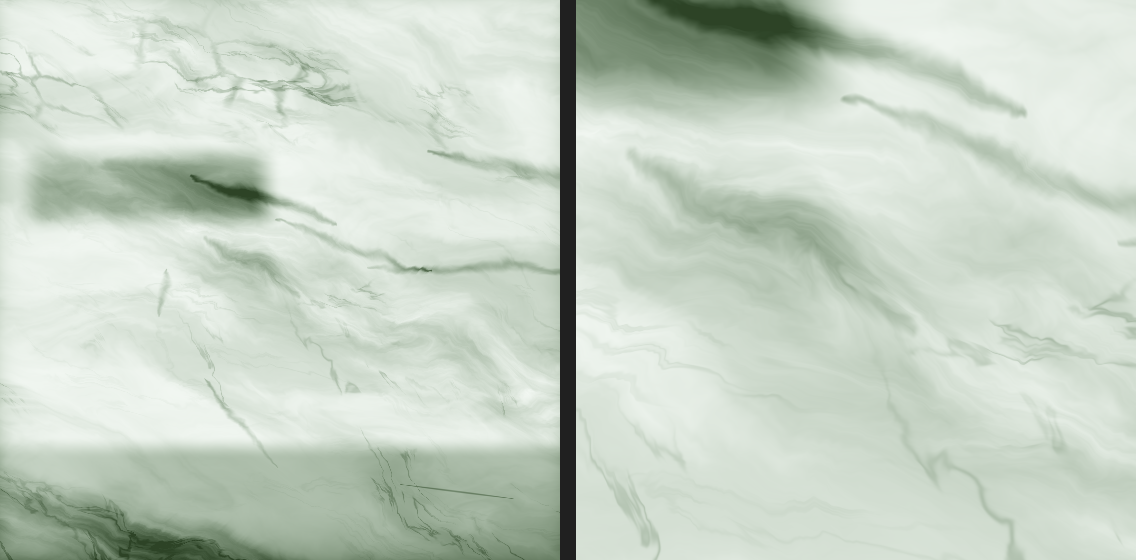
Left: the whole. Right: its middle third, enlarged.
A WebGL 1 fragment shader for this texture:

```glsl
precision highp float;
// Pale green marble: layered-sine clouds and ridged veins run down to the right,
// with cellular seams in the upper part. A blurred stain and a shaded lower band
// lie over the stone; every layer adds to one tone that picks the colour.
uniform vec2 u_resolution;

float bell(float x) { return exp(-x * x); }

vec2 hash2(vec2 p) {
  return fract(sin(vec2(dot(p, vec2(127.1, 311.7)), dot(p, vec2(269.5, 183.3)))) * 43758.5);
}

// Layered sines, each octave bent and turned; roughly -0.7 to 0.7.
float swirl(vec2 p) {
  float sum = 0.0, amp = 0.5;
  for (int i = 0; i < 6; i++) {
    p += 0.55 * sin(p.yx * 1.3 + vec2(1.7, 4.1));
    sum += amp * sin(p.x) * sin(p.y + 1.3);
    p = mat2(1.5, -1.1, 1.1, 1.5) * p + 3.1;
    amp *= 0.58;
  }
  return sum;
}

// Cellular noise: gap between the two nearest points, zero on cell borders.
float seam(vec2 p) {
  vec2 cell = floor(p), f = fract(p);
  float near = 8.0, next = 8.0;
  for (int y = -1; y <= 1; y++) {
    for (int x = -1; x <= 1; x++) {
      vec2 o = vec2(float(x), float(y));
      float d = length(o + hash2(cell + o) - f);
      next = min(next, max(near, d));
      near = min(near, d);
    }
  }
  return next - near;
}

// Turned coordinates: x along the grain, y across it.
vec2 grain(vec2 p, float angle, vec2 freq) {
  float c = cos(angle), s = sin(angle);
  return freq * vec2(c * p.x + s * p.y, c * p.y - s * p.x);
}

// Soft line from a to b, thinning at both ends.
float strand(vec2 p, vec2 a, vec2 b, float width) {
  vec2 d = b - a;
  float h = clamp(dot(p - a, d) / dot(d, d), 0.0, 1.0);
  return 1.0 - smoothstep(0.0, width * (0.2 + 3.2 * h * (1.0 - h)), length(p - a - d * h));
}

void main() {
  vec2 uv = gl_FragCoord.xy / u_resolution;
  vec2 p = uv + 0.022 * vec2(swirl(uv * 11.0), swirl(uv * 11.0 + 20.0));

  float drift = swirl(grain(p, -0.3, vec2(5.0, 13.0)));
  float mottle = swirl(grain(p, -0.32, vec2(15.0, 44.0)) + 5.0);
  float mask = smoothstep(-0.15, 0.4, swirl(grain(uv, -0.25, vec2(5.0, 12.0)) + 7.0));
  float vein = bell(swirl(grain(p, -0.33, vec2(7.0, 25.0)) + 2.0) / 0.045);

  // Zones: a cloudy diagonal belt and a broken upper layer.
  float belt = bell((p.y - 0.57 + 0.42 * (p.x - 0.35)) / 0.085) * smoothstep(0.12, 0.42, p.x);
  float upper = bell((p.y - 0.87 + 0.1 * p.x) / 0.1);

  // Clouds and fine grain.
  float tone = 0.035 + 0.14 * smoothstep(-0.25, 0.45, drift) + 0.035 * mottle;
  tone += 0.09 * smoothstep(0.3, 0.9, uv.x) * bell((uv.y - 0.48) / 0.16);
  tone += belt * (0.1 + 0.22 * mottle);
  tone += upper * 0.2 * mask * smoothstep(-0.1, 0.5, mottle);

  // Scattered veins, then steep cracks in the lower half.
  tone += (0.1 + 0.6 * upper + 0.7 * belt) * 0.42 * mask * vein;
  float gap = seam(grain(p + 0.012 * mottle, -0.25, vec2(7.0, 17.0)));
  tone += upper * 0.28 * mask * (1.0 - smoothstep(0.0, 0.14, gap));
  float crack = bell(swirl(grain(p, -0.85, vec2(5.0, 19.0)) + 11.0) / 0.03);
  tone += 0.24 * crack * smoothstep(0.0, 0.35, drift) * (1.0 - smoothstep(0.3, 0.5, uv.y));

  // Long leading veins.
  float rough = 0.75 + 0.6 * mottle;
  tone += 0.55 * rough * strand(p, vec2(0.34, 0.69), vec2(0.6, 0.595), 0.02);
  tone += 0.4 * rough * strand(p, vec2(0.48, 0.6), vec2(0.78, 0.52), 0.013);
  tone += 0.3 * rough * strand(p, vec2(0.66, 0.53), vec2(1.08, 0.505), 0.013);
  tone += 0.42 * rough * strand(p, vec2(0.76, 0.74), vec2(1.12, 0.65), 0.024);
  tone += 0.4 * rough * strand(p, vec2(0.36, 0.565), vec2(0.54, 0.48), 0.03);
  tone += 0.35 * rough * strand(p, vec2(0.37, 0.33), vec2(0.49, 0.17), 0.009);
  tone += 0.35 * rough * strand(p, vec2(0.295, 0.51), vec2(0.29, 0.43), 0.012);

  // Blurred rectangular stain, darker to the right.
  vec2 off = abs(uv - vec2(0.265, 0.665));
  float stain = (1.0 - smoothstep(0.18, 0.24, off.x)) * (1.0 - smoothstep(0.035, 0.085, off.y));
  float core = strand(p, vec2(0.2, 0.71), vec2(0.58, 0.61), 0.09);
  tone += stain * (0.36 + 0.1 * smoothstep(0.2, 0.45, uv.x) + 0.28 * core + 0.12 * mottle);

  // Shaded lower band with a dark, streaked slab in its left corner.
  float band = 1.0 - smoothstep(0.18, 0.222, uv.y);
  float slab = smoothstep(-0.015, 0.04, 0.165 - 0.3 * p.x - p.y);
  slab *= 1.0 - 0.7 * bell(length((uv - vec2(0.07, 0.02)) / vec2(0.09, 0.05)));
  float streak = swirl(grain(p, -0.35, vec2(8.0, 55.0)));
  float floorShade = 0.16 * (1.0 - smoothstep(0.0, 0.09, p.y));
  tone += band * (0.27 + 0.14 * smoothstep(0.05, 0.35, uv.x) + floorShade);
  tone += band * slab * (0.3 + 0.35 * streak + 0.2 * vein);
  tone += 0.35 * strand(uv, vec2(0.715, 0.135), vec2(0.92, 0.109), 0.0028);

  // Faint green rim.
  vec2 rim = min(uv, 1.0 - uv);
  tone += 0.13 * exp(-min(rim.x, rim.y) / 0.016);

  tone = clamp(tone, 0.0, 1.25);
  vec3 stone = mix(vec3(0.95, 0.97, 0.95), vec3(0.33, 0.42, 0.31), tone);
  stone.g += 0.06 * tone * (1.0 - tone);
  gl_FragColor = vec4(stone, 1.0);
}
```
